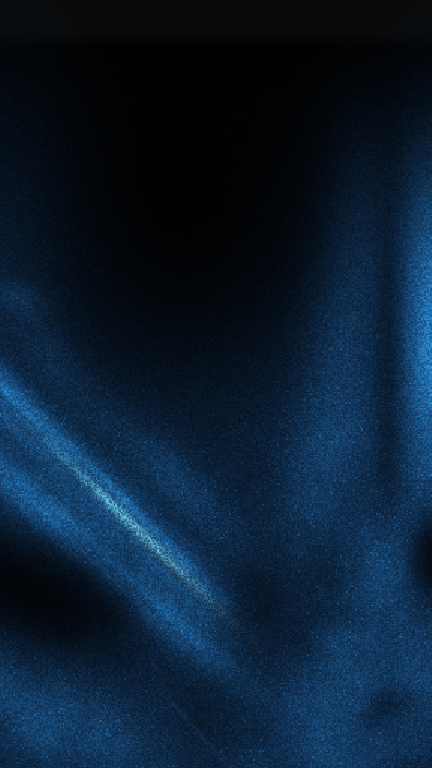
Write a Shadertoy shader that draws this background.

```glsl
float hash(vec2 p) {
    vec3 h = fract(vec3(p.xyx) * 0.1031);
    h += dot(h, h.yzx + 33.33);
    return fract((h.x + h.y) * h.z);
}

float noise(vec2 p) {
    vec2 cell = floor(p), f = fract(p);
    f = f * f * (3.0 - 2.0 * f);
    return mix(mix(hash(cell), hash(cell + vec2(1, 0)), f.x),
               mix(hash(cell + vec2(0, 1)), hash(cell + 1.0), f.x), f.y);
}

float fbm(vec2 p) {
    float sum = 0.0, amplitude = 0.5;
    for (int i = 0; i < 4; i++) {
        sum += amplitude * noise(p);
        p = p * 2.03 + 17.0;
        amplitude *= 0.5;
    }
    return sum;
}

float bell(float x, float width) {
    x /= width;
    return exp(-x * x);
}

// Soft ellipse turned by an angle
float glow(vec2 p, vec2 centre, vec2 radii, float angle) {
    vec2 d = p - centre;
    float c = cos(angle), s = sin(angle);
    d = vec2(c * d.x + s * d.y, c * d.y - s * d.x) / radii;
    return exp(-dot(d, d));
}

// Diagonal folds; q.x runs down the fold, q.y across it
float folds(vec2 q) {
    float fibre = 0.7 + 0.6 * noise(vec2(q.x * 3.0, q.y * 65.0));
    float fade = smoothstep(0.88, 0.4, q.x);
    float ridge = 0.34 * bell(q.y - 0.005, 0.048) * fade;
    float lower = 0.25 * bell(q.y + 0.125 - 0.05 * q.x, 0.045) * smoothstep(1.2, 0.45, q.x);
    float upper = 0.13 * glow(q, vec2(0.43, 0.145), vec2(0.25, 0.05), 0.0);
    return (ridge + lower) * fibre + upper;
}

// Upright curtain and the bright rim at the right
float curtain(vec2 p) {
    float bend = 0.83 - 0.05 * smoothstep(1.3, 0.8, p.y) - 0.1 * smoothstep(0.85, 0.45, p.y);
    float band = 0.17 * bell(p.x - bend, 0.09) * smoothstep(1.75, 1.0, p.y) * smoothstep(0.3, 0.7, p.y);
    float rim = 0.5 * bell(p.x - 1.01, 0.075) * bell(p.y - 1.0, 0.33);
    return band + rim + 0.1 * bell(p.x - 1.0, 0.12) * bell(p.y - 1.3, 0.3);
}

void mainImage(out vec4 fragColor, in vec2 fragCoord) {
    // Canvas width is one unit
    vec2 p = fragCoord / iResolution.xy * vec2(1.0, 16.0 / 9.0);
    vec2 start = p - vec2(0.0, 0.863);
    vec2 q = vec2(dot(start, vec2(0.715, -0.70)), dot(start, vec2(0.70, 0.715)));
    float cloud = fbm(p * 5.0 + 3.0);

    // Ambient blue around the black hollow
    float light = 0.25 * smoothstep(1.75, 0.65, p.y);
    light *= 1.0 - glow(p, vec2(0.42, 1.36), vec2(0.36, 0.52), 0.0);
    light += 0.07 * glow(p, vec2(0.0, 1.3), vec2(0.17, 0.4), 0.0);
    light += curtain(p);

    // Shaded hollows
    light *= 1.0 - 0.85 * glow(p, vec2(0.03, 0.43), vec2(0.36, 0.13), -0.5);
    light *= 1.0 - 0.4 * glow(p, vec2(0.64, 0.42), vec2(0.13, 0.12), -0.7);
    light *= 1.0 - 0.35 * glow(p, vec2(0.9, 0.9), vec2(0.035, 0.5), 0.0);
    light *= 1.0 - 0.35 * glow(p, vec2(0.42, 0.08), vec2(0.12, 0.15), -0.8);

    // Folds, wisps and lower glows
    light += folds(q);
    light += 0.1 * glow(p, vec2(0.04, 1.09), vec2(0.07, 0.035), -0.3);
    light += 0.08 * glow(p, vec2(0.12, 0.95), vec2(0.16, 0.05), -1.0);
    light += 0.19 * glow(p, vec2(0.89, 0.46), vec2(0.08, 0.13), -0.4);
    light += 0.14 * glow(p, vec2(0.83, 0.17), vec2(0.27, 0.16), 0.7);
    light += 0.14 * glow(p, vec2(0.17, 0.1), vec2(0.2, 0.1), -0.3);
    light += 0.06 * glow(p, vec2(0.47, 0.07), vec2(0.14, 0.006), -0.85);
    light *= 1.0 - 0.8 * glow(p, vec2(1.0, 0.49), vec2(0.07, 0.13), 0.0);
    light *= 1.0 - 0.4 * glow(p, vec2(0.89, 0.14), vec2(0.09, 0.05), 0.5);
    light *= mix(1.0, 0.5 + 1.07 * cloud, smoothstep(1.1, 0.4, p.y));

    // Fine grain and scattered sparks
    vec2 cell = floor(p * 288.0);
    float grain = hash(cell);
    float spark = smoothstep(0.92, 1.0, hash(cell + 71.0));
    float dust = smoothstep(1.35, 0.8, p.y) * smoothstep(0.06, 0.3, light);
    light *= 0.8 + 0.4 * grain;
    light += 0.16 * spark * dust;

    // Blue ramp, warm glints and grey upper strip
    vec3 color = vec3(0.18 * light, light * (0.54 + 0.14 * light), light);
    float glint = bell(q.y, 0.014) * bell(q.x - 0.44, 0.22) * (0.25 + grain);
    color += vec3(0.24, 0.2, 0.03) * glint;
    color += vec3(0.028, 0.032, 0.034) * smoothstep(1.66, 1.71, p.y);
    color += 0.005 * grain;
    fragColor = vec4(clamp(color, 0.0, 1.0), 1.0);
}
```
